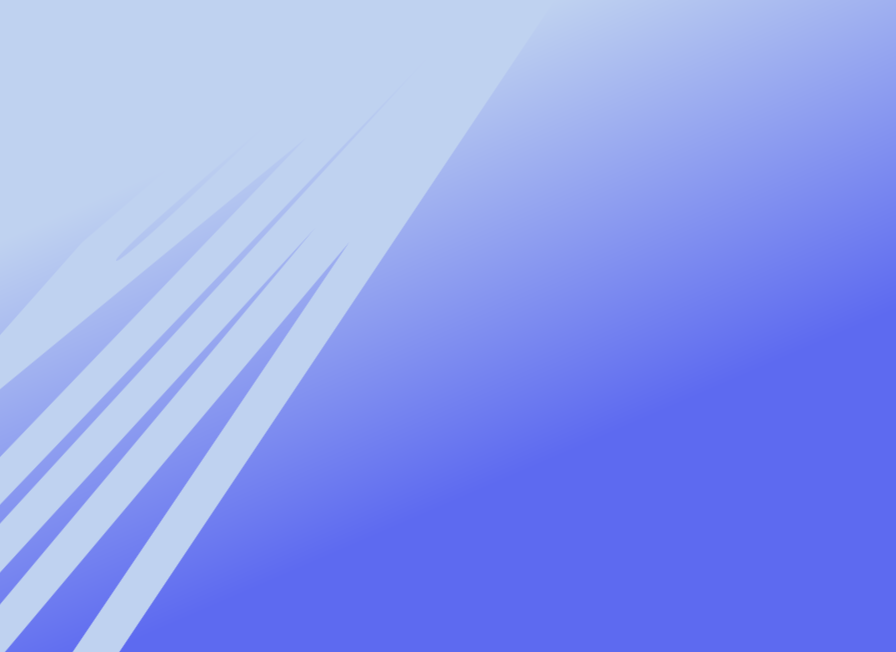
Reproduce this background procedurally as a Shadertoy shader.

```glsl
// A pale sheet with a slanted right edge lies over a diagonal periwinkle-to-blue
// gradient. Narrow wedges cut from the sheet fan out toward the lower left.
// Edges are half planes with antialiased coverage; lengths are in canvas heights.

// Signed distance to the line from a to b, positive on its left.
float sideOf(vec2 p, vec2 a, vec2 b) {
    vec2 dir = normalize(b - a);
    return dir.x * (p.y - a.y) - dir.y * (p.x - a.x);
}

float coverage(float dist) {
    return clamp(dist * iResolution.y / 1.5 + 0.5, 0.0, 1.0);
}

// Wedge from its apex (xy) to two heights on the left border: upper (z), lower (w).
float wedge(vec2 p, vec4 shape) {
    float below = coverage(-sideOf(p, vec2(0.0, shape.z), shape.xy));
    float above = coverage(sideOf(p, vec2(0.0, shape.w), shape.xy));
    return max(below + above - 1.0, 0.0);
}

// Thin lens tapering to both ends of the segment a-b.
float sliver(vec2 p, vec2 a, vec2 b, float halfWidth) {
    vec2 span = b - a;
    float along = clamp(dot(p - a, span) / dot(span, span), 0.0, 1.0);
    float taper = halfWidth * sin(3.14159 * sqrt(along));
    float dist = length(p - a - span * along);
    return max(coverage(taper - dist) + coverage(taper + dist) - 1.0, 0.0);
}

void mainImage(out vec4 fragColor, in vec2 fragCoord) {
    vec2 p = fragCoord / iResolution.y;

    // Diagonal background gradient
    vec3 pale = vec3(0.749, 0.822, 0.942);
    vec3 blue = vec3(0.364, 0.414, 0.942);
    float slope = clamp((0.629 - p.y + 0.435 * p.x) / 0.704, 0.0, 1.0);
    vec3 gradient = mix(pale, blue, slope);

    // Sheet bounded by the long slanted edge
    float sheet = coverage(sideOf(p, vec2(0.183, 0.0), vec2(0.851, 1.0)));

    // Fan of wedge cuts
    vec4 cuts[4] = vec4[4](
        vec4(0.536, 0.629, -0.009, -0.165),
        vec4(0.484, 0.651, 0.122, 0.073),
        vec4(0.663, 0.919, 0.226, 0.197),
        vec4(0.470, 0.789, 0.403, 0.299));
    for (int i = 0; i < 4; i++) sheet *= 1.0 - wedge(p, cuts[i]);

    // Faint sliver and the bent upper-left border
    sheet *= 1.0 - sliver(p, vec2(0.178, 0.600), vec2(0.412, 0.812), 0.005);
    float border = min(0.486 + 1.13 * p.x, 0.520 + 0.86 * p.x);
    sheet *= 1.0 - coverage((p.y - border) / 1.4);

    fragColor = vec4(mix(gradient, pale, sheet), 1.0);
}
```
